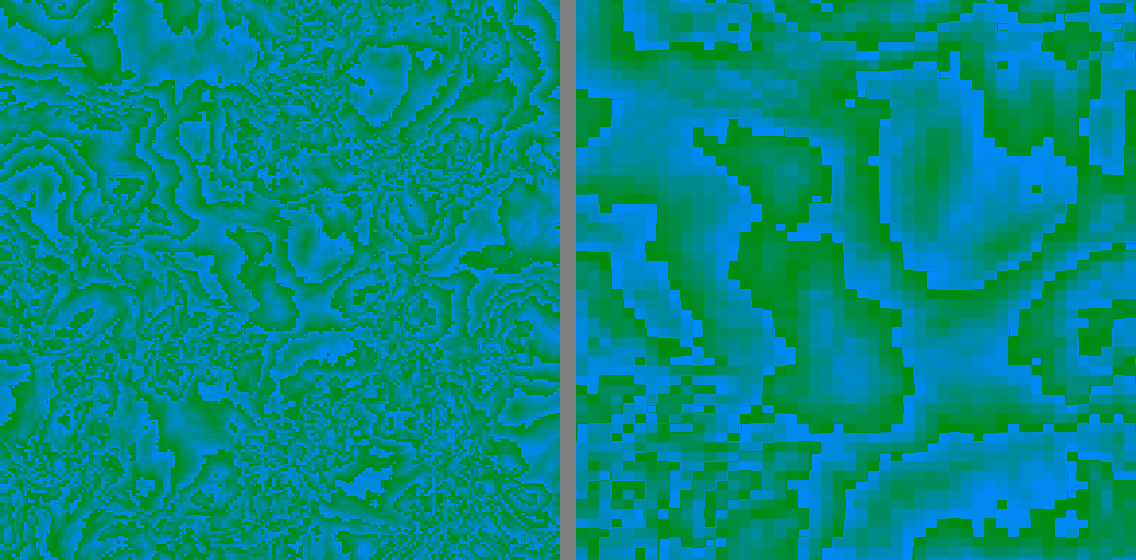
Left, the full canvas; right, a detail of the centre.
Reproduce this texture procedurally as a WebGL 2 fragment shader.

```glsl
#version 300 es
precision highp float;
// Terrain relief shown as a wrapped elevation band: a warped, ridged gradient
// noise height field is sampled on a coarse grid, and the fractional part of
// each height drives the blue channel over a constant green.

uniform vec2 u_resolution;
out vec4 fragColor;

const vec2  GRID = vec2(144.0, 176.0);  // cells across and up the canvas
const float CELL_RAMP = 0.28;           // share of a cell used to blend with its neighbour
const float BASE_FREQUENCY = 4.2;       // largest hills per canvas
const float BASE_HEIGHT = 4.6;          // relief of the largest hills, in bands
const float PERSISTENCE = 0.60;
const int   OCTAVES = 5;
const float WARP_AMOUNT = 0.04;
const float WARP_FREQUENCY = 7.0;
const float CALM_DETAIL = 0.38;         // detail strength on smooth slopes
const float ROUGH_DETAIL = 1.25;        // detail strength on broken ground
const float CREASE = 0.85;              // share of sharp valleys in each octave
const float MAX_EDGE = 0.15;            // widest smoothing of the band wrap
const vec3  LOW_COLOR = vec3(0.0, 0.55, 0.02);
const vec3  HIGH_COLOR = vec3(0.0, 0.54, 1.0);

// Integer hash giving a unit gradient for a lattice point
vec2 latticeGradient(vec2 cell) {
    uvec2 k = uvec2(ivec2(cell) + 4096);
    uint h = k.x * 73856093u ^ k.y * 19349663u;
    h = (h ^ (h >> 15)) * 739981u;
    h = (h ^ (h >> 13)) * 668265u;
    h ^= h >> 16;
    float angle = float(h & 65535u) / 65536.0 * 6.28319;
    return vec2(cos(angle), sin(angle));
}

float gradientNoise(vec2 p) {
    vec2 i = floor(p);
    vec2 f = p - i;
    vec2 s = f * f * f * (f * (f * 6.0 - 15.0) + 10.0);
    float a = dot(latticeGradient(i), f);
    float b = dot(latticeGradient(i + vec2(1, 0)), f - vec2(1, 0));
    float c = dot(latticeGradient(i + vec2(0, 1)), f - vec2(0, 1));
    float d = dot(latticeGradient(i + vec2(1, 1)), f - vec2(1, 1));
    return 1.4 * mix(mix(a, b, s.x), mix(c, d, s.x), s.y);
}

// Height in bands: creased hills with finer creases whose strength varies
float terrainHeight(vec2 p) {
    vec2 warp = vec2(gradientNoise(p * WARP_FREQUENCY + 17.3),
                     gradientNoise(p * WARP_FREQUENCY + 41.9));
    vec2 q = p + WARP_AMOUNT * warp;

    float broken = gradientNoise(p * 4.5 + 63.1) + 0.3 * (0.5 - p.y);
    float detail = mix(CALM_DETAIL, ROUGH_DETAIL, smoothstep(-0.4, 0.4, broken));

    mat2 turn = mat2(0.8, 0.6, -0.6, 0.8);
    float amplitude = BASE_HEIGHT;
    float height = 0.0;
    vec2 r = turn * q * BASE_FREQUENCY + 7.7;
    for (int i = 0; i < OCTAVES; i++) {
        float n = gradientNoise(r);
        height += amplitude * (i == 0 ? 1.0 : detail) * mix(n, abs(n), CREASE);
        amplitude *= PERSISTENCE;
        r = turn * r * 2.03 + 11.3;
    }
    return height;
}

float cellHeight(vec2 cell) {
    return terrainHeight((cell + 0.5) / GRID);
}

void main() {
    vec2 uv = gl_FragCoord.xy / u_resolution;

    // Flat cells joined by narrow ramps
    vec2 g = uv * GRID - 0.5;
    vec2 cell = floor(g);
    vec2 t = smoothstep(0.5 - 0.5 * CELL_RAMP, 0.5 + 0.5 * CELL_RAMP, g - cell);
    float lower = mix(cellHeight(cell), cellHeight(cell + vec2(1, 0)), t.x);
    float upper = mix(cellHeight(cell + vec2(0, 1)), cellHeight(cell + vec2(1, 1)), t.x);
    float height = mix(lower, upper, t.y);

    // Wrap into one band, softening the jump back to the bottom
    float band = fract(height);
    float edge = clamp(fwidth(height), 0.001, MAX_EDGE);
    band *= 1.0 - smoothstep(1.0 - 0.5 * edge, 1.0, band);

    fragColor = vec4(mix(LOW_COLOR, HIGH_COLOR, band), 1.0);
}
```
